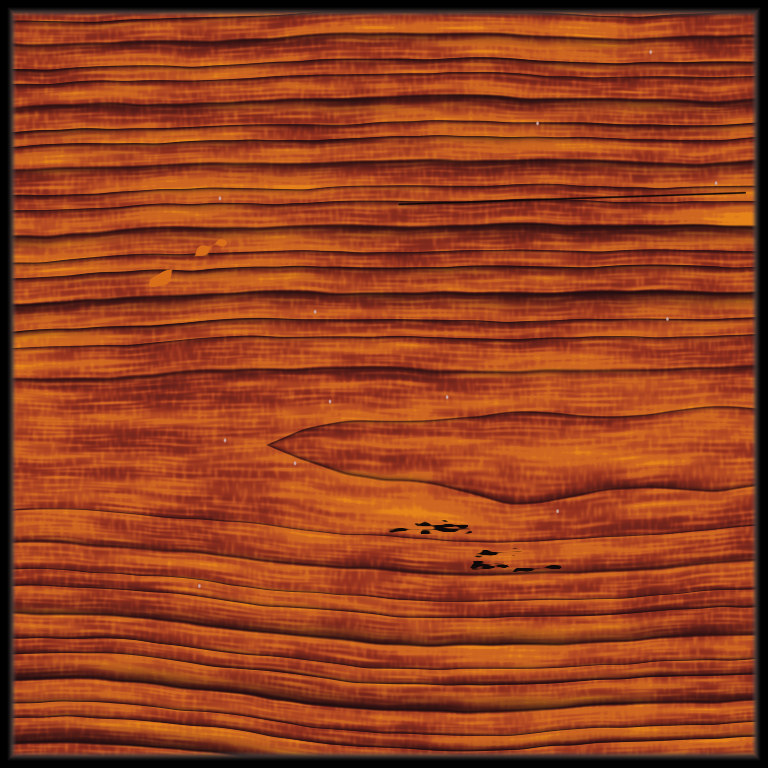
This texture is drawn by a WebGL 2 fragment shader. Its source:

```glsl
#version 300 es
precision highp float;
// Stained softwood board with a dark, soft-edged frame.
// Growth rings are contours of a bent distance to a horizontal axis, split by one
// pointed ring; stretched cellular noise gives the fibres, short segments the flaws.

#define AXIS_Y 0.42
#define RING_SPACING 0.0265
#define HEART_SIZE 0.10
#define TIP_X 0.35
#define TIP_HALF_HEIGHT 0.040
#define SAG 0.042
#define EDGE_SOFTNESS 0.0022
#define LINE_WIDTH 0.0058
#define TONE 0.75
#define FIBRE_CONTRAST 0.40
#define CRACKS 7
#define SPECKS 12

uniform vec2 u_resolution;
out vec4 outColor;

float hash(vec2 p) {
  vec3 q = fract(p.xyx * vec3(0.1031, 0.1030, 0.0973));
  q += dot(q, q.yzx + 33.33);
  return fract((q.x + q.y) * q.z);
}

vec2 hash2(vec2 p) {
  return vec2(hash(p), hash(p + 57.3));
}

// Smooth cellular noise: soft spots around jittered points, centred near zero.
float cells(vec2 p) {
  vec2 cell = floor(p);
  float sum = 0.0;
  for (int j = -1; j <= 1; j++) {
    for (int i = -1; i <= 1; i++) {
      vec2 id = cell + vec2(i, j);
      vec2 r = id + hash2(id) - p;
      sum += exp(-8.0 * dot(r, r));
    }
  }
  return sum - 0.39;
}

float segment(vec2 p, vec2 a, vec2 b) {
  vec2 ab = b - a;
  float t = clamp(dot(p - a, ab) / dot(ab, ab), 0.0, 1.0);
  return length(p - a - ab * t);
}

// Sharp on the outer side of a ring, fading slowly toward the heart.
float latewood(float inward, float width) {
  return exp(-max(inward, 0.0) / width) * smoothstep(-EDGE_SOFTNESS, 0.0, inward);
}

vec3 stain(float tone) {
  vec3 c = mix(vec3(0.38, 0.12, 0.10), vec3(0.58, 0.19, 0.12), clamp(tone / 0.35, 0.0, 1.0));
  c = mix(c, vec3(0.72, 0.30, 0.14), smoothstep(0.30, 0.65, tone));
  c = mix(c, vec3(0.81, 0.40, 0.13), smoothstep(0.60, 0.92, tone));
  return mix(c, vec3(0.90, 0.51, 0.10), smoothstep(1.0, 1.45, tone));
}

// Height above the axis after bending the board's layers.
float bentHeight(vec2 p) {
  float d = p.y - AXIS_Y;
  float sag = SAG * (smoothstep(0.08, 0.62, p.x) - 0.45 * smoothstep(0.62, 1.0, p.x));
  float lift = 0.014 * p.x + 0.004 * sin(7.0 * p.x - 1.5);
  float bend = sag * smoothstep(0.02, -0.12, d) - lift * smoothstep(0.0, 0.12, d);
  float waves = 0.0022 * sin(11.0 * p.x + 9.0 * d) + 0.0012 * sin(27.0 * p.x - 25.0 * d);
  return d + bend + waves + 0.0013 * cells(p * vec2(16.0, 24.0));
}

void main() {
  vec2 p = gl_FragCoord.xy / u_resolution;

  // Rings
  float d = bentHeight(p);
  float side = d < 0.0 ? -1.0 : 1.0;
  float radius = length(vec2(d, HEART_SIZE));
  float phase = (radius - HEART_SIZE) / RING_SPACING - 0.3;
  phase += 0.22 * sin(2.1 * phase + side);
  float spacing = RING_SPACING * radius / max(abs(d), 0.03);
  float ring = max(ceil(phase - 0.1), 1.0);
  float inward = (ring - phase) * spacing;
  float strength = mix(0.35, 1.0, hash(vec2(ring, 20.0 + 7.0 * side)));
  strength *= smoothstep(0.0, side > 0.0 ? 4.0 : 7.0, ring);
  float redWidth = 0.34 * spacing;

  // Pointed ring around the heart
  float tipX = p.x - TIP_X;
  float halfHeight = TIP_HALF_HEIGHT * (1.0 - exp(-9.0 * tipX)) + 0.003 * sin(24.0 * tipX) * step(0.0, tipX);
  float tipInward = halfHeight - abs(d);
  if (tipInward > -EDGE_SOFTNESS) {
    inward = tipInward;
    strength = 0.12;
    redWidth = mix(0.07, 0.012, smoothstep(0.12, 0.28, tipX));
  }

  // Fibres and blotches
  vec2 f = vec2(p.x, d);
  float fibres = cells(f * vec2(4.0, 55.0)) + 0.9 * cells(f * vec2(13.0, 190.0) + 31.0);
  float tone = TONE + FIBRE_CONTRAST * fibres + 0.32 * cells(f * vec2(3.0, 13.0) + 7.0);
  tone += 0.16 * cells(p * vec2(150.0, 60.0)) + 0.12 * cells(p * vec2(24.0, 9.0));
  tone -= 0.25 * exp(-dot((p - vec2(0.13, 0.43)) * vec2(9.0, 16.0), (p - vec2(0.13, 0.43)) * vec2(9.0, 16.0)));
  tone -= 0.48 * latewood(inward, redWidth);
  vec3 color = stain(tone);

  // Dark ring lines
  strength *= 0.9 + 0.25 * sin(5.0 * p.x + 2.3 * ring) + 0.3 * cells(f * vec2(9.0, 40.0));
  strength = clamp(strength, 0.0, 1.0);
  float line = latewood(inward, mix(0.0014, LINE_WIDTH, strength));
  color = mix(color, vec3(0.12, 0.05, 0.06), line * mix(0.62, 0.96, strength));

  // Cracks, one long and several short
  float crack = segment(p, vec2(0.52, 0.734), vec2(0.97, 0.749)) - 0.0006;
  for (int i = 0; i < CRACKS; i++) {
    vec2 h = hash2(vec2(i, 3.0));
    vec2 a = vec2(0.47 + 0.25 * h.x, 0.33 - 0.10 * h.x + 0.03 * (h.y - 0.5));
    vec2 b = a + vec2(0.025 + 0.04 * h.y, 0.008 * (h.x - 0.2));
    crack = min(crack, segment(p, a, b) - 0.0012 - 0.005 * cells(p * vec2(50.0, 160.0)));
  }
  color = mix(vec3(0.06, 0.03, 0.03), color, smoothstep(-0.0006, 0.0016, crack));

  // Pale scuff and specks
  float scuff = segment(p, vec2(0.20, 0.635), vec2(0.285, 0.685)) - 0.002 - 0.011 * cells(p * 38.0);
  color = mix(vec3(0.85, 0.43, 0.10), color, smoothstep(-0.001, 0.002, scuff));
  for (int i = 0; i < SPECKS; i++) {
    vec2 h = hash2(vec2(i, 91.0));
    float speck = length((p - 0.05 - 0.9 * h) * vec2(1.0, 0.7));
    color = mix(vec3(0.80, 0.66, 0.66), color, smoothstep(0.0006, 0.0026, speck));
  }

  // Frame with a greyish halo
  vec2 toEdge = min(p, 1.0 - p);
  float border = min(toEdge.x, toEdge.y);
  color = mix(vec3(0.42, 0.36, 0.35), color, smoothstep(0.012, 0.023, border));
  color *= smoothstep(0.008, 0.021, border);
  outColor = vec4(color, 1.0);
}
```
